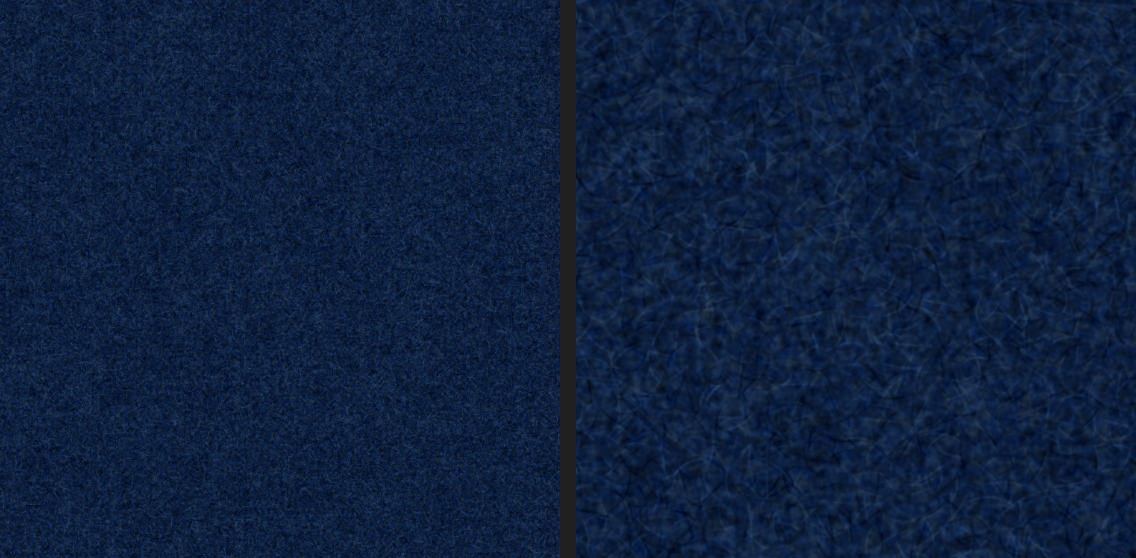
Left, the full canvas; right, a detail of the centre.
Reproduce this texture procedurally as a Shadertoy shader.

```glsl
// Navy felted wool: a dense mat of short, curved fibres in random directions.
// Gradient noise at several scales gives soft clumps, flecks and grain;
// scattered bent strokes on jittered grids add hairs, a few long and pale.

vec2 hash2(vec2 cell) {
    uvec2 v = uvec2(ivec2(cell) + 8192) * 1664525u + 1013904223u;
    v.x += v.y * 1664525u;
    v.y += v.x * 1664525u;
    v ^= v >> 16u;
    v.x += v.y * 1664525u;
    v.y += v.x * 1664525u;
    v ^= v >> 16u;
    return vec2(v & 65535u) / 65535.0;
}

float gradientNoise(vec2 p) {
    vec2 i = floor(p), f = p - i;
    vec2 u = f * f * f * (f * (f * 6.0 - 15.0) + 10.0);
    float corner[4];
    for (int k = 0; k < 4; k++) {
        vec2 o = vec2(k & 1, k >> 1);
        corner[k] = dot(hash2(i + o) * 2.0 - 1.0, f - o);
    }
    return mix(mix(corner[0], corner[1], u.x), mix(corner[2], corner[3], u.x), u.y);
}

// Sum of bent strokes, one per cell; strength runs from low to high
float fibres(vec2 p, float scale, float seed, float low, float high) {
    vec2 g = p * scale + seed * 17.3;
    vec2 home = floor(g);
    float width = max(0.0015, 0.8 / iResolution.y) * scale;
    float sum = 0.0;
    for (int y = -1; y <= 1; y++)
    for (int x = -1; x <= 1; x++) {
        vec2 cell = home + vec2(x, y);
        vec2 place = hash2(cell + seed * 131.0);
        vec2 shape = hash2(cell + seed * 131.0 + 977.0);
        float angle = 6.2832 * shape.x;
        float c = cos(angle), s = sin(angle);
        vec2 q = mat2(c, -s, s, c) * (g - cell - place);
        q.y += (fract(shape.x * 37.0) - 0.5) * 1.0 * q.x * q.x;
        float stroke = 1.0 - smoothstep(0.0, width, abs(q.y));
        stroke *= 1.0 - smoothstep(0.3, 0.9, abs(q.x));
        sum += stroke * mix(low, high, shape.y);
    }
    return sum;
}

void mainImage(out vec4 fragColor, in vec2 fragCoord) {
    vec2 p = fragCoord / iResolution.y;
    vec2 warp = vec2(gradientNoise(p * 60.0), gradientNoise(p * 60.0 + 91.0));
    vec2 bent = p + 0.007 * warp;

    // Clumps, flecks and grain
    float tone = 0.40;
    tone += 0.14 * gradientNoise(p * 5.0 + 3.0);
    tone += 0.22 * gradientNoise(p * 22.0 + 40.0);
    tone += 0.36 * gradientNoise(bent * 55.0 + 7.0);
    tone += 0.56 * gradientNoise(bent * 110.0 + 23.0);
    tone += 0.70 * gradientNoise(p * 190.0 + 61.0);
    tone += 0.50 * gradientNoise(p * 337.0 + 83.0);

    // Thin curling ridges of matted wool
    float ridge = abs(gradientNoise(bent * 80.0 + 150.0));
    tone += 0.26 * (0.6 - smoothstep(0.0, 0.35, ridge));

    // Short fibres, both lit and shaded
    for (int k = 0; k < 5; k++) {
        float layer = float(k);
        tone += fibres(p, 50.0 + 9.0 * layer, layer + 1.0, -0.38, 0.42);
    }

    // Navy ramp from the gaps to the lit fibres
    vec3 gap = vec3(0.020, 0.075, 0.180);
    vec3 wool = vec3(0.052, 0.126, 0.250);
    vec3 lit = vec3(0.108, 0.190, 0.315);
    tone = clamp(tone, -0.35, 1.35);
    vec3 color = tone < 0.5 ? mix(gap, wool, tone * 2.0) : mix(wool, lit, tone * 2.0 - 1.0);

    // Uneven dye, then sparse pale hairs
    float dye = gradientNoise(bent * 95.0 + 310.0) + gradientNoise(p * 170.0 + 470.0);
    color += dye * vec3(-0.018, 0.000, 0.055);
    float hair = max(0.0, fibres(p, 19.0, 9.0, -0.6, 0.26));
    color = mix(color, vec3(0.23, 0.30, 0.39), hair);

    fragColor = vec4(max(color, 0.0), 1.0);
}
```
